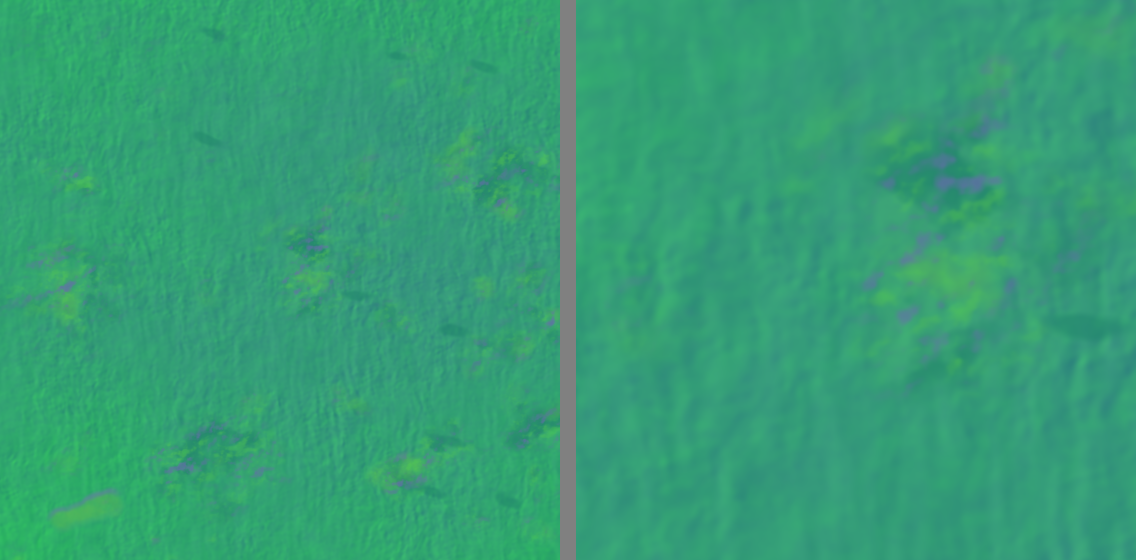
Left, the full canvas; right, a detail of the centre.
This texture is drawn by a WebGL 2 fragment shader. Its source:

```glsl
#version 300 es
precision highp float;
// Weathered green surface: fine embossed grain, rough crusts, a few smooth chips and dark flecks.

uniform vec2 u_resolution;
out vec4 fragColor;

const vec3 GREEN  = vec3(0.175, 0.682, 0.405);
const vec3 TEAL   = vec3(0.215, 0.584, 0.500);
const vec3 LIME   = vec3(0.34, 0.72, 0.34);
const vec3 VIOLET = vec3(0.40, 0.48, 0.65);
const vec3 PALE   = vec3(0.27, 0.68, 0.43);
const vec3 SHADOW = vec3(0.12, 0.51, 0.42);

const float CRUST_GRID = 3.2;
const float SPECK_GRID = 9.0;
const float CHIP_GRID  = 2.6;
const float FLECK_GRID = 6.0;
const vec2  CRUST_SIZE = vec2(0.16, 0.115);
const vec2  FLECK_SIZE = vec2(0.027, 0.010);
const float CHIP_HALF_LENGTH = 0.045;
const float CHIP_RADIUS = 0.023;
const vec2  RELIEF_STEP = vec2(-0.0018, 0.0032);
const vec2  GRAIN_STEP = vec2(0.0022, -0.0018);
const float THREAD = 0.045;
const float GRAIN = 0.075;
const float EMBOSS = 0.15;

float hash(vec2 p) {
    vec3 q = fract(vec3(p.xyx) * 0.1031);
    q += dot(q, q.yzx + 33.33);
    return fract((q.x + q.y) * q.z);
}

float noise(vec2 p) {
    vec2 i = floor(p), f = fract(p);
    f = f * f * (3.0 - 2.0 * f);
    return mix(mix(hash(i), hash(i + vec2(1, 0)), f.x),
               mix(hash(i + vec2(0, 1)), hash(i + vec2(1, 1)), f.x), f.y);
}

mat2 turn(float a) {
    return mat2(cos(a), -sin(a), sin(a), cos(a));
}

float fbm(vec2 p) {
    float sum = 0.0, weight = 0.533;
    for (int i = 0; i < 4; i++) {
        sum += weight * noise(p);
        p = turn(0.6) * p * 2.03 + 17.0;
        weight *= 0.5;
    }
    return sum;
}

// Cellular search: offset from the nearest occupied site, and its random id.
vec3 nearestSite(vec2 p, float grid, float density, float seed) {
    vec2 cell = floor(p * grid);
    vec3 best = vec3(9.0, 9.0, 0.0);
    for (int y = -1; y <= 1; y++)
    for (int x = -1; x <= 1; x++) {
        vec2 c = cell + vec2(x, y) + seed;
        if (hash(c + 5.3) > density) continue;
        vec2 jitter = 0.15 + 0.7 * vec2(hash(c + 11.7), hash(c + 23.1));
        vec2 d = p - (c - seed + jitter) / grid;
        if (dot(d, d) < dot(best.xy, best.xy)) best = vec3(d, hash(c + 41.9));
    }
    return best;
}

float relief(vec2 p) {
    return fbm(turn(0.35) * p * vec2(32.0, 37.0));
}

float fineGrain(vec2 p) {
    return noise(turn(0.25) * p * vec2(120.0, 62.0)) + 0.5 * noise(turn(-0.5) * p * vec2(190.0, 150.0));
}

void main() {
    vec2 p = gl_FragCoord.xy / u_resolution;
    float aa = 1.5 / u_resolution.y;
    vec2 warp = vec2(fbm(p * 13.0), fbm(p * 13.0 + 40.0)) - 0.5;

    // Broad drift from green to teal
    float tone = 0.29 + 0.31 * sin(3.6 * p.y - 0.8 + 0.5 * p.x)
               + 0.17 * sin(4.5 * p.x - 1.2) + 0.65 * (fbm(p * 5.0) - 0.5);
    vec3 color = mix(GREEN, TEAL, clamp(tone, -0.1, 1.1));

    // Vertical threads and short embossed grain, stronger in places
    vec2 g = p + 0.02 * warp;
    float threads = noise(vec2(g.x * 130.0, g.y * 24.0)) - 0.5;
    float grain = fineGrain(g + GRAIN_STEP) - fineGrain(g - GRAIN_STEP);
    float strength = 0.5 + 1.0 * smoothstep(0.3, 0.7, fbm(p * 8.0 + 90.0));
    color += THREAD * threads * vec3(0.7, 0.8, 0.5);
    color += GRAIN * strength * grain * vec3(0.3, 0.8, -0.1);

    // Ragged crusts and little specks
    vec3 crust = nearestSite(p + 0.22 * warp, CRUST_GRID, 0.6, 3.0);
    vec2 crustPos = turn(0.9 * crust.z - 0.25) * crust.xy / CRUST_SIZE;
    float crustMask = 1.0 - smoothstep(0.1, 1.0, length(crustPos) / (0.5 + 0.6 * crust.z));
    vec3 speck = nearestSite(p + 0.08 * warp, SPECK_GRID, 0.6, 57.0);
    float speckMask = 1.0 - smoothstep(0.1, 1.0, length(speck.xy) / (0.02 + 0.035 * speck.z));
    speckMask *= 0.15 + 0.5 * smoothstep(-0.1, 0.7, p.x - p.y + 0.3);
    float rough = max(crustMask, speckMask);

    // Slope of the rough relief gives lime and violet sides
    float slope = relief(p + RELIEF_STEP) - relief(p - RELIEF_STEP);
    float hollow = smoothstep(0.54, 0.36, fbm(p * 23.0 + 8.0));
    float glow = smoothstep(0.45, 0.7, fbm(p * 18.0 + 71.0));
    color = mix(color, PALE, 0.4 * rough);
    color = mix(color, SHADOW, 0.7 * rough * hollow);
    color = mix(color, LIME, 0.5 * rough * glow);
    color = mix(color, LIME, 0.45 * rough * smoothstep(0.02, 0.22, slope));
    color = mix(color, VIOLET, 0.7 * rough * smoothstep(0.03, 0.22, -slope));
    color += EMBOSS * (0.7 + 0.8 * rough) * slope * vec3(0.0, 0.9, -0.4);

    // Smooth rounded chips with a violet upper rim
    vec3 chip = nearestSite(p, CHIP_GRID, 0.2, 91.0);
    vec2 q = turn(0.2 + 0.3 * chip.z) * chip.xy;
    float along = q.x / CHIP_HALF_LENGTH;
    q.x -= clamp(q.x, -CHIP_HALF_LENGTH, CHIP_HALF_LENGTH);
    float d = length(q) - CHIP_RADIUS * (0.9 + 0.12 * along) + 0.03 * warp.x;
    float body = 1.0 - smoothstep(-0.004 - aa, 0.002 + aa, d);
    float rim = 1.0 - smoothstep(0.0, 0.007 + aa, abs(d));
    color = mix(color, LIME, body * (0.4 + 1.2 * (fbm(p * 30.0) - 0.5)));
    color = mix(color, VIOLET, 0.6 * rim * smoothstep(0.0, CHIP_RADIUS, q.y));
    color = mix(color, PALE, 0.5 * rim * smoothstep(0.0, CHIP_RADIUS, -q.y));

    // Dark slender flecks
    vec3 fleck = nearestSite(p + 0.02 * warp, FLECK_GRID, 0.15, 133.0);
    vec2 f = turn(-0.5 + 0.4 * fleck.z) * fleck.xy / FLECK_SIZE;
    float fleckMask = 1.0 - smoothstep(0.5, 1.0 + aa / FLECK_SIZE.y, length(f) + warp.y);
    color = mix(color, SHADOW, 0.5 * fleckMask);

    fragColor = vec4(color, 1.0);
}
```
